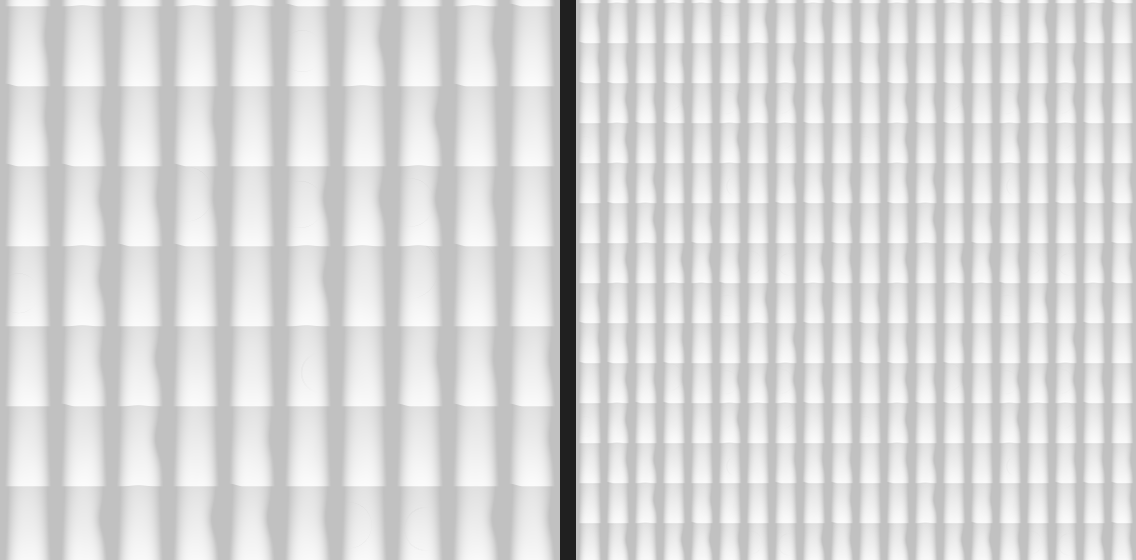
Left, the tile; right, the same tile 2 across and 2 down.
Write a Shadertoy shader that draws this texture map.

```glsl
// Pale grey barrel roof tiles in overlapping rows, shaded like a height map.
// Each cell holds one tapered, rounded tile; hashes choose straight, pinched
// or chipped forms, and wrapping gradient noise adds faint wear.

const vec2  COUNT       = vec2(10.0, 7.0);  // tiles across and down
const float ROW_SHIFT   = 0.091;            // offset of the lower edges, in rows
const float GAP_GREY    = 0.758;
const float CROWN_TOP   = 0.885;            // ridge grey at the covered end
const float CROWN_LIP   = 0.985;            // ridge grey at the open lower end
const float HALF_TOP    = 0.350;            // half widths, in columns
const float HALF_LIP    = 0.400;
const float PINCH       = 0.085;            // inward bend of the right side
const float CHIP        = 0.032;            // height of a broken left corner
const float BUMP        = 0.014;            // arch in the lip of pinched tiles
const float STRAIGHT    = 0.45;             // share of undamaged tiles
const float CHIPPED     = 0.73;             // hash above this is chipped
const float SCRATCHED   = 0.90;             // hash above this is scratched
const float SCRATCH_DIM = 0.022;
const vec2  NOISE_CELLS = vec2(30.0, 14.0);
const float WOBBLE      = 0.012;
const float STAIN       = 0.009;

vec2 hash2(vec2 p) {
    vec3 q = fract(p.xyx * vec3(0.1031, 0.1030, 0.0973));
    q += dot(q, q.yzx + 33.33);
    return fract((q.xx + q.yz) * q.zy);
}

vec2 gradientAt(vec2 cell) {
    float angle = 6.2832 * hash2(mod(cell, NOISE_CELLS) + 17.0).x;
    return vec2(cos(angle), sin(angle));
}

// Gradient noise that wraps after NOISE_CELLS
float wrapNoise(vec2 p) {
    vec2 i = floor(p), f = fract(p);
    vec2 s = f * f * f * (f * (f * 6.0 - 15.0) + 10.0);
    vec2 e = vec2(1.0, 0.0);
    float a = dot(gradientAt(i), f);
    float b = dot(gradientAt(i + e.xy), f - e.xy);
    float c = dot(gradientAt(i + e.yx), f - e.yx);
    float d = dot(gradientAt(i + e.xx), f - e.xx);
    return mix(mix(a, b, s.x), mix(c, d, s.x), s.y);
}

float bell(float x, float width) {
    return exp(-x * x / (width * width));
}

// x: damage kind, y: scratch choice
vec2 tileTraits(vec2 id) {
    return hash2(mod(id, COUNT) + 3.0);
}

// Height of the lower lip above its row line
float lipLift(float x, float kind) {
    if (kind < STRAIGHT) return 0.0;
    if (kind < CHIPPED) return BUMP * bell(x + 0.03, 0.16);
    return CHIP * (1.0 - smoothstep(-0.40, -0.16, x));
}

// Faint circular scuff across one tile
float scratch(vec2 q, vec2 id, float choice) {
    vec2 r = hash2(mod(id, COUNT) + 41.0);
    vec2 centre = vec2(mix(-0.3, 0.5, r.x), mix(0.6, 1.1, r.y));
    float radius = mix(0.35, 0.55, r.y);
    float width = mix(0.010, 0.035, r.x * r.x);
    float line = 1.0 - smoothstep(0.5 * width, width, abs(length(q - centre) - radius));
    float span = bell(q.x - mix(-0.15, 0.2, r.y), 0.18);
    return step(SCRATCHED, choice) * line * span;
}

// Grey of a tile; x is measured from its axis, v runs upward from its lip
float tileGrey(float x, float v, vec2 id, float noise, float aa) {
    vec2 traits = tileTraits(id);
    float damaged = step(STRAIGHT, traits.x);
    float depth = PINCH * mix(1.0, 0.65, step(CHIPPED, traits.x));
    float halfWidth = mix(HALF_LIP, HALF_TOP, v) + WOBBLE * noise * damaged;
    halfWidth -= damaged * step(0.0, x) * depth * bell(v - 0.60, 0.23);

    // Rounded cross-section, fuller toward the lip
    float across = min(abs(x) / halfWidth, 1.0);
    float dome = 1.0 - pow(across, mix(3.5, 2.3, v));
    dome = max(dome, 0.16 * (1.0 - v));
    dome *= 1.0 - smoothstep(-aa, aa, abs(x) - halfWidth);

    float crown = mix(CROWN_LIP, CROWN_TOP, v) + STAIN * noise;
    crown -= SCRATCH_DIM * scratch(vec2(x, v * COUNT.x / COUNT.y), id, traits.y);
    return mix(GAP_GREY, crown, dome);
}

void mainImage(out vec4 fragColor, in vec2 fragCoord) {
    vec2 uv = fragCoord / iResolution.xy;
    vec2 grid = uv * COUNT + vec2(0.0, ROW_SHIFT);
    vec2 id = floor(grid);
    float x = fract(grid.x) - 0.5;
    float v = fract(grid.y);
    vec2 aa = COUNT / iResolution.xy;
    float noise = wrapNoise(uv * NOISE_CELLS);

    // The upper tile covers the top end of the tile below
    float upper = tileGrey(x, v, id, noise, aa.x);
    float lower = tileGrey(x, v + 1.0, id - vec2(0.0, 1.0), noise, aa.x);
    float lip = aa.y + lipLift(x, tileTraits(id).x);
    float cover = clamp((v - lip) / aa.y + 0.5, 0.0, 1.0);
    fragColor = vec4(vec3(mix(lower, upper, cover)), 1.0);
}
```
